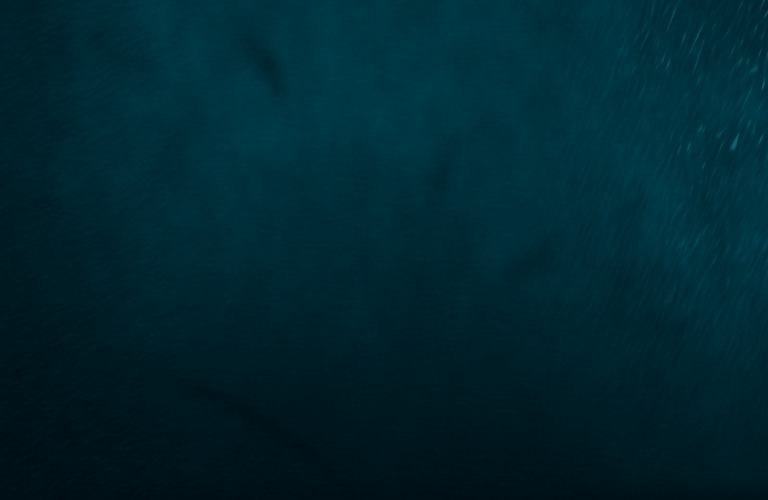
Give the GLSL for this texture, as a WebGL 1 fragment shader.

```glsl
precision highp float;
// A dim teal hide or felt: light falls from the top and fades downward and to the left.
// Gradient noise adds cloudy mottling, soft creases and fine brushed fibres,
// whose direction turns from slanted (left) through level (middle) to steep (right).

uniform vec2 u_resolution;

const vec3 DEEP = vec3(0.0, 0.050, 0.075);
const vec3 TEAL = vec3(0.0, 0.217, 0.268);
const vec3 GLINT = vec3(0.08, 0.17, 0.18);
const float LOW_LIGHT = 0.13;
const float HIGH_LIGHT = 0.93;
const float LEFT_LIGHT = 0.46;
const float MOTTLE = 0.27;
const float CREASE = 0.14;
const float SMUDGE = 0.34;
const float GRAIN = 0.055;
const float LEFT_ANGLE = 0.50;
const float RIGHT_ANGLE = 1.18;
const vec2 FIBRE_SCALE = vec2(20.0, 112.0);

vec2 gradientAt(vec2 cell) {
  float h = fract(sin(dot(cell, vec2(127.1, 311.7))) * 43758.55);
  return vec2(cos(6.2832 * h), sin(6.2832 * h));
}

float gradientNoise(vec2 p) {
  vec2 i = floor(p), f = fract(p);
  vec2 w = f * f * f * (f * (f * 6.0 - 15.0) + 10.0);
  vec2 e = vec2(1.0, 0.0);
  float a = dot(gradientAt(i), f);
  float b = dot(gradientAt(i + e.xy), f - e.xy);
  float c = dot(gradientAt(i + e.yx), f - e.yx);
  float d = dot(gradientAt(i + e.xx), f - e.xx);
  return 1.4 * mix(mix(a, b, w.x), mix(c, d, w.x), w.y);
}

float fbm(vec2 p) {
  float sum = 0.0, amplitude = 0.55;
  for (int k = 0; k < 5; k++) {
    sum += amplitude * gradientNoise(p);
    p = mat2(1.6, 1.2, -1.2, 1.6) * p + 7.3;
    amplitude *= 0.5;
  }
  return sum;
}

// Coordinates along and across a direction
vec2 turn(vec2 p, float angle) {
  float c = cos(angle), s = sin(angle);
  return vec2(c * p.x + s * p.y, c * p.y - s * p.x);
}

float fibres(vec2 p, float angle) {
  vec2 q = turn(p, angle) * FIBRE_SCALE;
  return 0.65 * gradientNoise(q) + 0.5 * gradientNoise(q * 1.5 + 31.0);
}

float smudge(vec2 p, vec2 centre, float angle, vec2 size) {
  vec2 q = turn(p - centre, angle) / size;
  return exp(-dot(q, q));
}

// One long fold bending down to the lower edge
float fold(vec2 p) {
  float d = p.x - 0.33;
  float gap = p.y - (0.24 - 0.35 * d - 2.0 * d * d * d);
  float span = smoothstep(-0.04, 0.12, d) * (1.0 - smoothstep(0.36, 0.44, d));
  return span * exp(-gap * gap / 0.0004);
}

void main() {
  vec2 uv = gl_FragCoord.xy / u_resolution;
  vec2 p = gl_FragCoord.xy / u_resolution.y;
  vec2 warp = vec2(fbm(p * 3.0 + 11.0), fbm(p * 3.0 + 47.0));
  vec2 bent = p + 0.05 * warp;

  // Broad lighting, lifted on the right and dimmed at the left and top right corner
  float height = uv.y + 0.20 * smoothstep(0.55, 1.0, uv.x) + 0.05 * warp.x;
  float light = mix(LOW_LIGHT, HIGH_LIGHT, smoothstep(-0.04, 0.84, height));
  light *= mix(LEFT_LIGHT, 1.0, smoothstep(-0.05, 0.30, uv.x + 0.08 * warp.y));
  light *= 1.0 - 0.30 * smoothstep(0.72, 1.0, uv.x) * smoothstep(0.75, 1.05, uv.y);
  light *= smoothstep(-0.05, 0.06, uv.y);

  // Cloudy mottling, drawn out vertically
  light *= 1.0 + MOTTLE * fbm(bent * vec2(5.0, 3.2) + 3.0);
  light *= 1.0 + 0.6 * MOTTLE * fbm(p * vec2(19.0, 13.0) + 23.0);

  // Soft creases, smudges and the fold
  float valley = 1.0 - smoothstep(0.0, 0.16, abs(gradientNoise(bent * vec2(3.2, 1.7) + 5.0)));
  light *= 1.0 - CREASE * valley * smoothstep(0.0, 0.5, gradientNoise(p * 3.0 + 19.0));
  float dark = smudge(bent, vec2(0.52, 0.85), -1.05, vec2(0.075, 0.022));
  dark += 0.7 * smudge(bent, vec2(0.88, 0.67), 1.45, vec2(0.055, 0.026));
  dark += 0.7 * smudge(bent, vec2(1.05, 0.48), 0.75, vec2(0.07, 0.027));
  light *= 1.0 - SMUDGE * min(dark, 1.0);
  light *= 1.0 - 0.45 * fold(p + 0.025 * warp);

  // Fine fibres in three directions, blended across the width
  vec2 combed = p + 0.02 * warp;
  float leftSide = 1.0 - smoothstep(0.08, 0.42, uv.x);
  float rightSide = smoothstep(0.60, 0.92, uv.x) * smoothstep(-0.1, 0.6, uv.y);
  float steep = fibres(combed, RIGHT_ANGLE);
  light += 0.10 * leftSide * fibres(combed, LEFT_ANGLE);
  light += 0.055 * (1.0 - rightSide) * fibres(combed, -0.05);
  light += 0.23 * rightSide * steep;
  light += GRAIN * gradientNoise(p * vec2(130.0, 150.0) + 83.0);

  // Sparse bright hairs near the upper right
  float patches = smoothstep(-0.35, 0.35, gradientNoise(p * 6.0 + 61.0));
  float hairs = smoothstep(0.24, 0.72, steep) * patches;
  hairs *= smoothstep(0.76, 0.96, uv.x) * smoothstep(0.30, 0.85, uv.y);

  vec3 colour = mix(DEEP, TEAL, light) + GLINT * hairs;
  gl_FragColor = vec4(max(colour, 0.0), 1.0);
}
```
